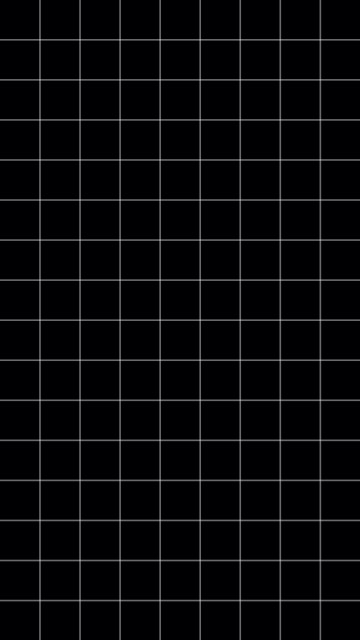
Give the GLSL for this pattern, as a Shadertoy shader.

```glsl
// A fine grey square grid, nine cells across and sixteen down, on near-black.
// Each axis finds its nearest inner line and box-filters that line over the
// pixel footprint; the two directions are screened so crossings glow brighter.

const vec2 CELLS = vec2(9.0, 16.0);
const float PITCH = 0.11126;                // cell size, in canvas widths
const vec2 OFFSET = vec2(-0.0002, -0.0007); // grid origin from the top left
const float LINE_WIDTH = 0.0045;            // in canvas widths
const vec3 BACKGROUND = vec3(0.0, 0.0, 0.008);
const vec3 LINE_COLOR = vec3(0.415, 0.415, 0.422);

// Signed distance to the nearest inner grid line on each axis.
vec2 lineDistance(vec2 p, float pitch, vec2 cells) {
    vec2 index = clamp(floor(p / pitch + 0.5), vec2(1.0), cells - 1.0);
    return p - index * pitch;
}

// Fraction of a pixel covered by a line of the given width.
vec2 lineCoverage(vec2 dist, float width, float pixel) {
    vec2 high = min(dist + 0.5 * pixel, vec2(0.5 * width));
    vec2 low = max(dist - 0.5 * pixel, vec2(-0.5 * width));
    return clamp((high - low) / pixel, 0.0, 1.0);
}

vec3 screenBlend(vec3 base, vec3 light) {
    return 1.0 - (1.0 - base) * (1.0 - light);
}

void mainImage(out vec4 fragColor, in vec2 fragCoord) {
    // Canvas-width units, measured downward from the top left.
    float pixel = 1.0 / iResolution.x;
    vec2 p = vec2(fragCoord.x, iResolution.y - fragCoord.y) * pixel;

    vec2 dist = lineDistance(p - OFFSET, PITCH, CELLS);
    vec2 cover = lineCoverage(dist, LINE_WIDTH, pixel);

    // Vertical lines, then horizontal lines.
    vec3 color = screenBlend(BACKGROUND, LINE_COLOR * cover.x);
    color = screenBlend(color, LINE_COLOR * cover.y);
    fragColor = vec4(color, 1.0);
}
```
